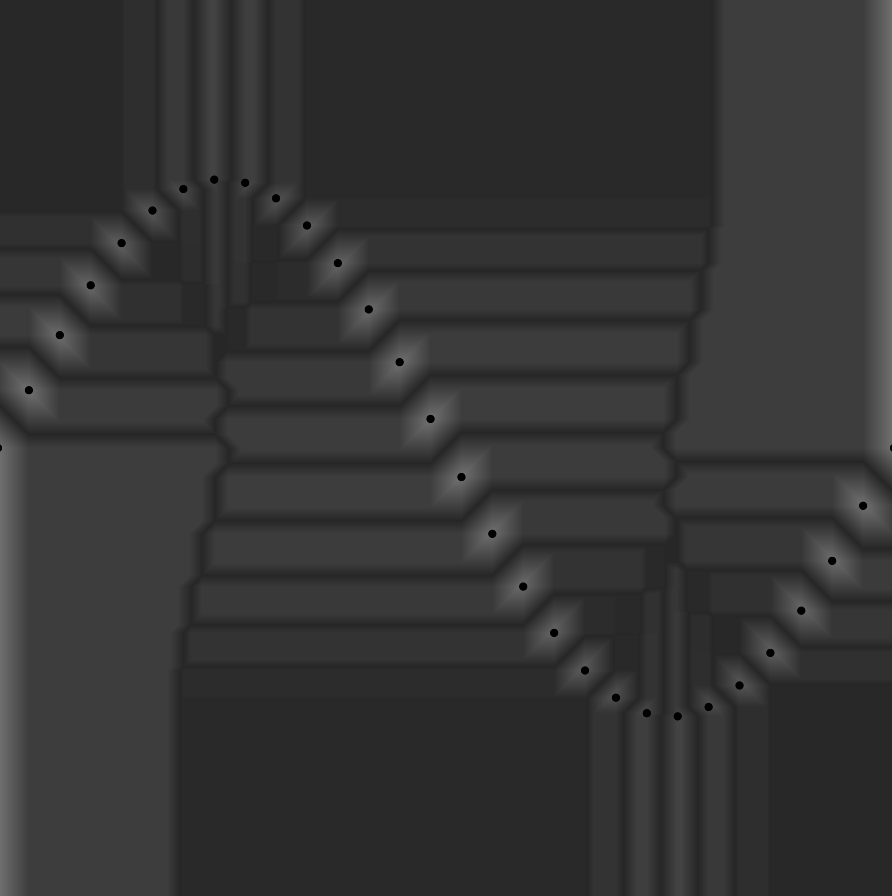
Write a WebGL 1 fragment shader that draws this background.

```glsl
precision highp float;
// Grey Manhattan-metric cells around dots strung along one period of a sine wave.

uniform vec2 u_resolution;

const int DOT_COUNT = 30;
const float TAU = 6.2831853;
const float WAVE_HEIGHT = 0.3;
const float DOT_RADIUS = 0.0046;
const float EDGE_GREY = 0.15;
const float GREY_SLOPE = 3.0;

// Point on the wave for t in 0..1, with the canvas centre at the origin.
vec2 wavePoint(float t, float height) {
    return vec2(t - 0.5, height * sin(TAU * t));
}

float manhattan(vec2 v) {
    return abs(v.x) + abs(v.y);
}

// Keeps the two smallest distances, nearest first.
vec2 keepNearest(vec2 nearest, float d) {
    return vec2(min(nearest.x, d), min(max(nearest.x, d), nearest.y));
}

// Coverage of a disc with an edge softened over one pixel.
float discMask(float d, float radius, float pixel) {
    return 1.0 - smoothstep(radius - 0.5 * pixel, radius + 0.5 * pixel, d);
}

void main() {
    float pixel = 1.0 / u_resolution.y;
    vec2 p = (gl_FragCoord.xy - 0.5 * u_resolution) * pixel;

    // Two nearest cell centres, and the straight distance to the closest dot.
    vec2 nearest = vec2(10.0);
    float dotDistance = 10.0;
    for (int i = 0; i < DOT_COUNT; i++) {
        float t = float(i) / float(DOT_COUNT - 1);
        vec2 offset = p - wavePoint(t, WAVE_HEIGHT);
        nearest = keepNearest(nearest, manhattan(offset));
        dotDistance = min(dotDistance, length(offset));
    }

    // The distance gap is zero on cell borders and largest at the dots.
    float gap = nearest.y - nearest.x;
    float grey = EDGE_GREY + GREY_SLOPE * gap;
    grey *= 1.0 - discMask(dotDistance, DOT_RADIUS, pixel);

    gl_FragColor = vec4(vec3(grey), 1.0);
}
```
